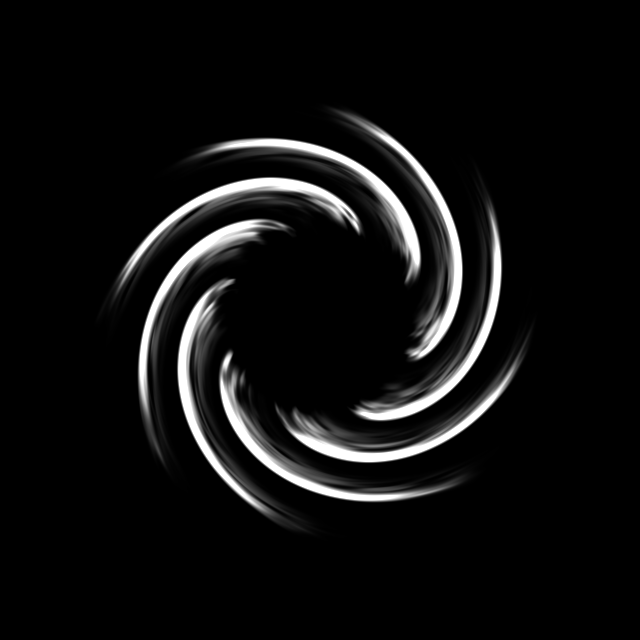
Reproduce this background procedurally as a Shadertoy shader.

```glsl
const float PI = 3.14159265;
const float ARM_COUNT = 8.0;

float hash(vec2 p) {
    return fract(sin(dot(p, vec2(127.1, 311.7))) * 43758.5453);
}

float valueNoise(vec2 p) {
    vec2 cell = floor(p);
    vec2 f = fract(p);
    f = f * f * (3.0 - 2.0 * f);
    float low = mix(hash(cell), hash(cell + vec2(1.0, 0.0)), f.x);
    float high = mix(hash(cell + vec2(0.0, 1.0)), hash(cell + vec2(1.0, 1.0)), f.x);
    return mix(low, high, f.y);
}

// Fine streaks, stretched along the arm
float streaks(float across, float radius, float seed) {
    vec2 p = vec2(across * 9.0 + seed * 23.0, radius * 46.0 + seed * 7.0);
    return 0.6 * valueNoise(p) + 0.4 * valueNoise(p * vec2(2.1, 1.7) + 31.0);
}

// Angle of the bright ridge at a given radius
float ridgeAngle(float radius) {
    float d = radius - 0.264;
    return -0.83 + d * (12.5 - d * (9.0 + 250.0 * d));
}

// Brightness across one arm: 0 is its outer edge, 1 the next arm
float armLight(float across, float radius, float grain) {
    float edge = smoothstep(0.0, 0.1, across);
    float taper = smoothstep(0.18, 0.34, radius);

    // White ridge, thinner toward the outer tip
    float coreEnd = mix(0.4, 0.24, taper);
    float core = 1.0 - smoothstep(0.13, coreEnd, across);
    float coreGain = mix(0.55, 1.35, smoothstep(0.155, 0.21, radius));
    core *= coreGain * mix(0.65 + 0.7 * grain, 1.0, smoothstep(0.16, 0.22, radius));

    // Grey streaked body behind the ridge
    float bodyEnd = mix(0.92, 0.45, taper);
    float body = 1.0 - smoothstep(0.1, bodyEnd, across);
    body *= mix(0.8, 0.3, taper) * smoothstep(0.15, 0.85, grain) * 1.25;

    return edge * (core + body * (1.0 - 0.5 * core));
}

// Ragged inner ends and long faint outer tips
float radialFade(float radius, float grain) {
    float inner = smoothstep(0.145, 0.178, radius + 0.035 * (grain - 0.5));
    float outer = 1.0 - smoothstep(0.285, 0.352, radius + 0.03 * (0.5 - grain));
    return inner * outer * outer;
}

void mainImage(out vec4 fragColor, in vec2 fragCoord) {
    vec2 p = (fragCoord - 0.5 * iResolution.xy) / min(iResolution.x, iResolution.y);
    float radius = length(p);
    float angle = atan(p.y, p.x);

    // Unwind the spiral into repeated arms
    float turn = (angle - ridgeAngle(radius)) * ARM_COUNT / (2.0 * PI) + 0.1;
    float across = fract(turn);
    float arm = mod(floor(turn), ARM_COUNT);

    float grain = streaks(across, radius, arm + 1.0);
    float light = armLight(across, radius, grain) * radialFade(radius, grain);
    fragColor = vec4(vec3(clamp(light, 0.0, 1.0)), 1.0);
}
```
